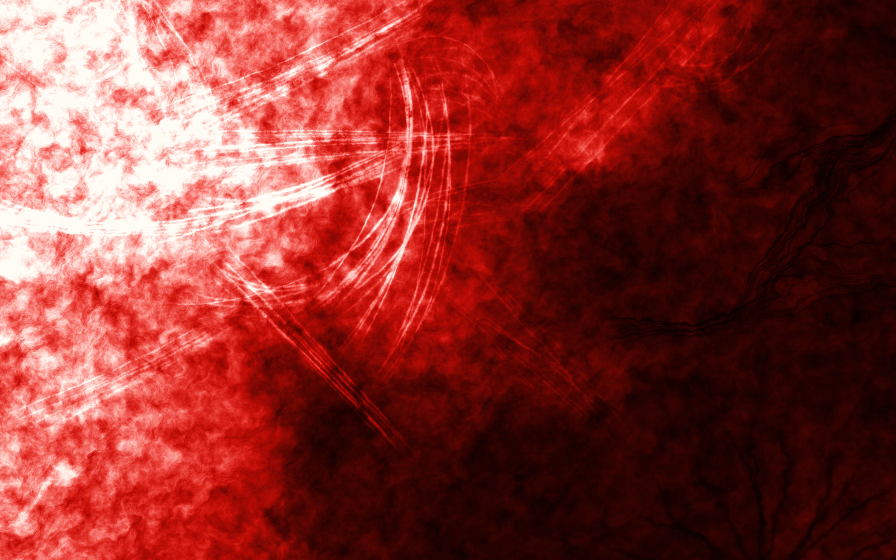
Reproduce this background procedurally as a WebGL 1 fragment shader.

```glsl
precision highp float;
uniform vec2 u_resolution;

vec2 hash2(vec2 p) {
  p = vec2(dot(p, vec2(127.1, 311.7)), dot(p, vec2(269.5, 183.3)));
  return fract(sin(p) * 43758.5) * 2.0 - 1.0;
}

float gradientNoise(vec2 p) {
  vec2 i = floor(p), f = fract(p);
  vec2 s = f * f * f * (f * (f * 6.0 - 15.0) + 10.0);
  vec2 e = vec2(1.0, 0.0);
  return mix(mix(dot(hash2(i), f), dot(hash2(i + e), f - e), s.x),
             mix(dot(hash2(i + e.yx), f - e.yx), dot(hash2(i + 1.0), f - 1.0), s.x), s.y);
}

float fbm(vec2 p) {
  float sum = 0.0, amp = 0.6;
  for (int i = 0; i < 6; i++) {
    sum += amp * gradientNoise(p);
    p = mat2(1.6, 1.2, -1.2, 1.6) * p + 7.3;
    amp *= 0.65;
  }
  return sum;
}

float glow(vec2 p, vec2 center, vec2 radius) {
  vec2 q = (p - center) / radius;
  return exp(-dot(q, q));
}

// Bowed line from a to b; positive bend bulges to the left of travel
float strand(vec2 p, vec2 a, vec2 b, float bend, float width) {
  vec2 d = b - a, r = p - a;
  float len = length(d);
  float u = dot(r, d) / (len * len);
  float slope = 4.0 * bend * (1.0 - 2.0 * u) / len;
  float v = (d.x * r.y - d.y * r.x) / len - 4.0 * bend * u * (1.0 - u);
  v = abs(v) / sqrt(1.0 + slope * slope);
  float fade = smoothstep(0.0, 0.25, u) * (1.0 - smoothstep(0.65, 1.0, u));
  return fade * (exp(-v * v / (width * width)) + 0.1 * exp(-v / (5.0 * width)));
}

// Strands with scattered ends, bends and strengths
float bundle(vec2 p, vec2 a, vec2 b, float bend, float spreadA, float spreadB) {
  float sum = 0.0;
  for (int i = 0; i < 9; i++) {
    vec2 seed = vec2(float(i) + 0.5, bend * 90.0 + a.x * 31.0);
    vec2 h = hash2(seed), k = hash2(seed + 17.0);
    sum += (0.6 + 0.4 * k.y) * strand(p, a + h * spreadA, b + k * spreadB,
                                      bend * (1.0 + 0.5 * h.y), 0.0019 + 0.0006 * h.x);
  }
  return sum;
}

void main() {
  vec2 p = gl_FragCoord.xy / u_resolution.y;
  p.x *= 1.6 * u_resolution.y / u_resolution.x;
  vec2 warp = vec2(fbm(p * 3.0), fbm(p * 3.0 + 19.0));
  vec2 q = p + 0.14 * warp;

  // Broad heat, falling off across a slanted edge
  float edge = q.x - 0.42 - 0.56 * q.y;
  float heat = 0.08 + 0.5 * (1.0 - smoothstep(-0.5, 0.42, edge));
  heat += 0.32 * glow(q, vec2(0.22, 0.72), vec2(0.22, 0.15));
  heat += 0.3 * glow(q, vec2(0.08, 0.98), vec2(0.2, 0.14));
  heat += 0.17 * glow(q, vec2(0.0, 0.6), vec2(0.25, 0.12));
  heat += 0.12 * glow(q, vec2(0.0, 0.28), vec2(0.2, 0.2));
  heat += 0.13 * glow(q, vec2(0.82, 0.47), vec2(0.16, 0.12));
  heat += 0.09 * glow(q, vec2(1.0, 0.33), vec2(0.14, 0.1));
  heat -= 0.2 * glow(q, vec2(0.56, 0.27), vec2(0.13, 0.15));
  heat -= 0.16 * glow(q, vec2(0.85, 0.98), vec2(0.08, 0.07));

  // Slanted plume and its hot spot
  vec2 plume = mat2(0.74, -0.67, 0.67, 0.74) * (q - vec2(1.03, 0.76));
  heat += 0.17 * glow(plume, vec2(0.0), vec2(0.1, 0.045));
  heat += 0.18 * glow(plume, vec2(0.26, 0.0), vec2(0.24, 0.1));
  heat += 0.05 * glow(q, vec2(1.3, 0.75), vec2(0.25, 0.3));
  heat += 0.05 * glow(q, vec2(1.5, 0.08), vec2(0.16, 0.12));

  // Cloud patches, fine grain and slanted fibres
  float cloud = fbm(q * 6.0 + warp);
  float grain = fbm(p * 24.0 + 0.7 * warp);
  float fibre = fbm(vec2(plume.x * 7.0, plume.y * 34.0));
  heat += (0.02 + 0.55 * heat) * (0.95 * cloud + 1.25 * grain);
  heat += 0.45 * heat * fibre;

  // Bright filaments
  vec2 s = p + 0.012 * warp;
  float light = bundle(s, vec2(0.29, 0.6), vec2(0.76, 0.745), -0.025, 0.05, 0.025);
  light += 0.6 * bundle(s, vec2(0.26, 0.72), vec2(0.94, 0.75), 0.006, 0.04, 0.015);
  light += 1.2 * bundle(s, vec2(0.7, 0.93), vec2(0.54, 0.43), 0.095, 0.014, 0.06);
  light += 0.65 * bundle(s, vec2(0.79, 0.9), vec2(0.64, 0.3), 0.07, 0.06, 0.06);
  light += 0.4 * bundle(s, vec2(0.36, 0.6), vec2(0.75, 0.16), 0.004, 0.05, 0.015);
  light += 0.8 * bundle(s, vec2(-0.1, 0.64), vec2(0.45, 0.64), -0.04, 0.04, 0.05);
  light += 0.4 * bundle(s, vec2(0.24, 0.75), vec2(0.82, 1.02), -0.02, 0.05, 0.03);
  light += 0.25 * bundle(s, vec2(0.0, 0.22), vec2(0.44, 0.44), -0.01, 0.03, 0.02);
  light += 0.35 * bundle(s, vec2(0.32, 0.5), vec2(0.62, 0.5), -0.045, 0.06, 0.05);
  light += 0.4 * bundle(s, vec2(0.02, 1.05), vec2(0.3, 0.62), 0.09, 0.14, 0.15);
  light += 0.22 * bundle(s, vec2(0.7, 0.86), vec2(0.9, 0.78), 0.05, 0.04, 0.03);
  light += 0.2 * bundle(s, vec2(0.72, 0.6), vec2(0.92, 0.64), 0.01, 0.06, 0.05);
  light += 0.15 * bundle(s, vec2(0.88, 0.61), vec2(1.32, 1.03), 0.0, 0.06, 0.09);
  light += 0.15 * bundle(s, vec2(1.15, 0.89), vec2(1.38, 0.97), -0.07, 0.06, 0.06);
  light += 0.12 * bundle(s, vec2(0.8, 0.52), vec2(1.12, 0.18), 0.01, 0.07, 0.07);
  light *= clamp(0.9 + 1.8 * grain + 0.8 * cloud, 0.15, 2.0);
  heat += 0.46 * (1.0 - exp(-1.2 * light));

  // Dark branches and roots
  vec2 t = p + 0.09 * warp;
  float shade = bundle(t, vec2(1.06, 0.41), vec2(1.42, 0.48), -0.012, 0.03, 0.04);
  shade += bundle(t, vec2(1.3, 0.42), vec2(1.65, 0.8), 0.025, 0.05, 0.06);
  shade += 0.7 * bundle(t, vec2(1.33, 0.64), vec2(1.62, 0.75), 0.02, 0.04, 0.08);
  shade += 0.7 * bundle(t, vec2(1.32, 0.46), vec2(1.65, 0.5), 0.03, 0.04, 0.09);
  for (int i = 0; i < 12; i++) {
    float angle = 0.35 + 0.22 * float(i);
    vec2 tip = vec2(1.38, -0.08) + 0.36 * vec2(cos(angle), sin(angle));
    shade += 0.7 * strand(t, vec2(1.38, -0.08), tip, 0.025 * sin(angle * 9.0), 0.005);
  }
  heat *= 1.0 - 0.8 * (1.0 - exp(-shade));

  // Black to red to white ramp
  heat = clamp(heat, 0.0, 1.1);
  float red = 1.0 - exp(-1.3 * heat - 6.0 * heat * heat);
  float pale = smoothstep(0.34, 1.0, heat);
  gl_FragColor = vec4(red, 0.06 * red + 0.93 * pale, 0.025 * red + 0.94 * pale, 1.0);
}
```
